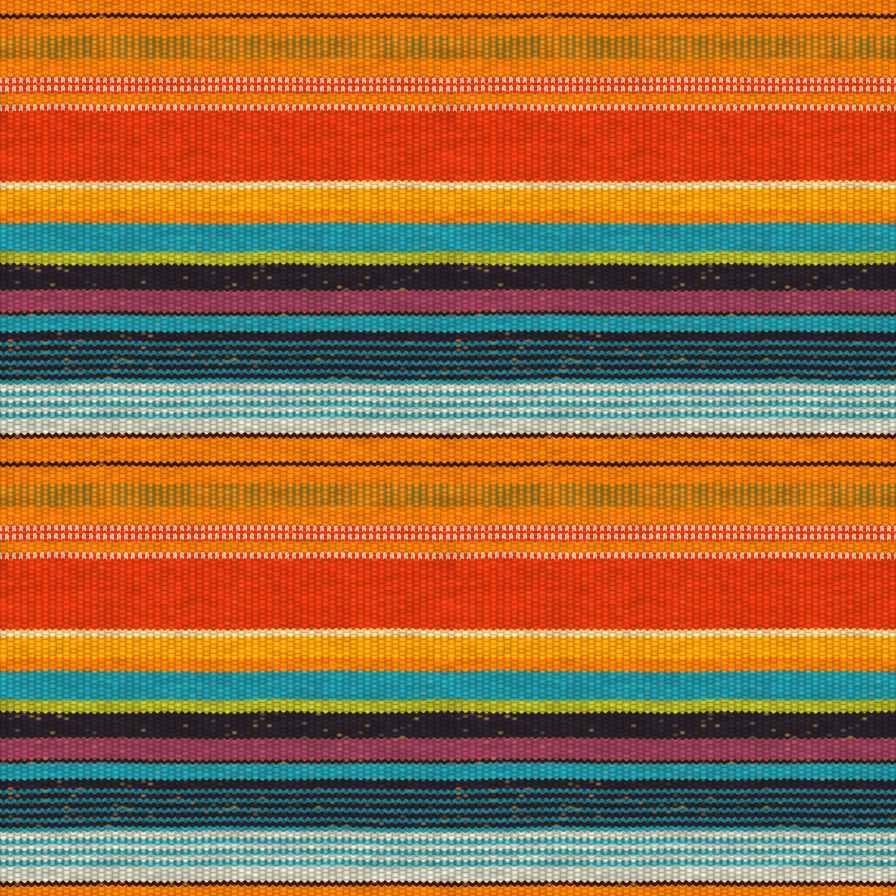
Write a three.js fragment shader that draws this texture.

```glsl
// Woven striped blanket: a tile of horizontal yarn bands, repeated 2 x 2.
// Bands are painted top to bottom over orange with scalloped, wandering edges,
// then shaded by a staggered weave of small yarn bumps with stray specks.

varying vec2 vUv;

const float TILES = 2.0;      // repeats across and down
const float SPAN = 384.0;     // band units in one tile height
const float COLS = 64.0;      // yarn columns per tile (even, for the stagger)
const float ROWS = 96.0;      // yarn rows per tile
const float SOFT = 0.8;       // edge softness in band units
const float SCALLOP = 0.9;    // edge ripple from each yarn column
const float WANDER = 1.6;     // slow drift of the bands
const float TAU = 6.283185;

const vec3 ORANGE = vec3(0.99, 0.50, 0.04);
const vec3 AMBER  = vec3(1.00, 0.64, 0.04);
const vec3 RED    = vec3(0.91, 0.23, 0.06);
const vec3 TEAL   = vec3(0.13, 0.60, 0.65);
const vec3 LIME   = vec3(0.70, 0.71, 0.16);
const vec3 DARK   = vec3(0.16, 0.13, 0.16);
const vec3 BROWN  = vec3(0.22, 0.10, 0.08);
const vec3 PLUM   = vec3(0.61, 0.25, 0.35);
const vec3 OLIVE  = vec3(0.58, 0.47, 0.14);
const vec3 CREAM  = vec3(1.00, 0.83, 0.58);
const vec3 WOOL   = vec3(0.82, 0.81, 0.73);
const vec3 SPECK  = vec3(0.78, 0.56, 0.28);

float hash(vec2 p) {
  return fract(sin(dot(p, vec2(127.1, 311.7))) * 43758.5453);
}

// Value noise that wraps after the given number of cells
float noise(vec2 p, vec2 period) {
  vec2 i = floor(p), f = fract(p);
  f = f * f * (3.0 - 2.0 * f);
  vec2 a = mod(i, period), b = mod(i + 1.0, period);
  return mix(mix(hash(a), hash(vec2(b.x, a.y)), f.x),
             mix(hash(vec2(a.x, b.y)), hash(b), f.x), f.y);
}

float band(float y, float top, float bottom) {
  return smoothstep(top - SOFT, top + SOFT, y)
       * (1.0 - smoothstep(bottom - SOFT, bottom + SOFT, y));
}

void paint(inout vec3 c, vec3 ink, float y, float top, float bottom) {
  c = mix(c, ink, band(y, top, bottom));
}

vec3 stripes(float y, float x, float columnTone) {
  float rib = cos(TAU * x * COLS);
  float dash = smoothstep(-0.45, 0.45, rib);
  vec3 c = ORANGE;

  // Thin lines and ticked olive band
  paint(c, BROWN, y, 11.8, 15.2);
  float tick = (0.45 + 0.55 * dash) * mix(0.55, 1.0, columnTone);
  c = mix(c, OLIVE, band(y, 31.0, 50.5) * tick);

  // Dashed rows on red, then the broad red band
  paint(c, RED, y, 66.0, 80.0);
  paint(c, RED, y, 89.0, 155.5);
  float rows = band(y, 67.0, 72.0) + band(y, 74.0, 79.0) + band(y, 89.5, 95.0);
  c = mix(c, vec3(0.98, 0.85, 0.72), rows * dash);

  // Solid bands
  paint(c, CREAM, y, 155.5, 162.0);
  paint(c, AMBER, y, 162.0, 180.0);
  paint(c, TEAL, y, 191.5, 216.0);
  paint(c, LIME, y, 216.0, 226.5);
  paint(c, DARK, y, 226.5, 249.0);
  paint(c, PLUM, y, 249.0, 267.0);
  paint(c, DARK, y, 267.0, 270.5);
  paint(c, TEAL, y, 270.5, 329.0);

  // Dark group with fine teal lines
  paint(c, DARK, y, 284.0, 325.0);
  for (int i = 0; i < 4; i++) {
    float mid = 294.5 + 8.2 * float(i);
    c = mix(c, TEAL, band(y, mid - 1.8, mid + 1.8) * (0.72 + 0.28 * rib));
  }

  // Pale wool group with teal lines
  paint(c, WOOL, y, 329.0, 371.5);
  for (int i = 0; i < 3; i++) {
    float mid = 337.5 + 9.3 * float(i);
    c = mix(c, TEAL, band(y, mid - 2.4, mid + 2.4) * (0.8 + 0.2 * rib));
  }
  paint(c, BROWN, y, 371.5, 375.0);
  return c;
}

void main() {
  vec2 p = fract(vUv * TILES);

  // Staggered yarn cells
  vec2 g = p * vec2(COLS, ROWS);
  float column = floor(g.x);
  g.y += 0.5 * mod(column, 2.0);
  vec2 cell = mod(floor(g), vec2(COLS, ROWS));
  vec2 f = fract(g) - 0.5;
  float bump = cos(0.5 * TAU * f.x) * cos(0.5 * TAU * f.y);

  // Band height measured downward, with ripple and drift
  float y = (1.0 - p.y) * SPAN;
  y += SCALLOP * cos(TAU * p.x * COLS);
  y += WANDER * (noise(p * vec2(8.0, 12.0), vec2(8.0, 12.0)) - 0.5);
  vec3 c = stripes(y, p.x, hash(vec2(column, 7.0)));

  // Stray fibres, strongest on dark yarn
  float luma = dot(c, vec3(0.3, 0.59, 0.11));
  float stray = smoothstep(0.86, 1.0, hash(cell + 19.0)) * bump;
  c = mix(c, SPECK, stray * mix(0.65, 0.2, smoothstep(0.15, 0.45, luma)));

  // Yarn relief, uneven dye and streaks along the weft
  float streak = noise(p * vec2(16.0, ROWS), vec2(16.0, ROWS));
  float tone = mix(0.80, 1.14, bump);
  tone *= 1.0 + 0.12 * (hash(cell) - 0.5) + 0.10 * (streak - 0.5);
  gl_FragColor = vec4(clamp(c * tone, 0.0, 1.0), 1.0);
}
```
